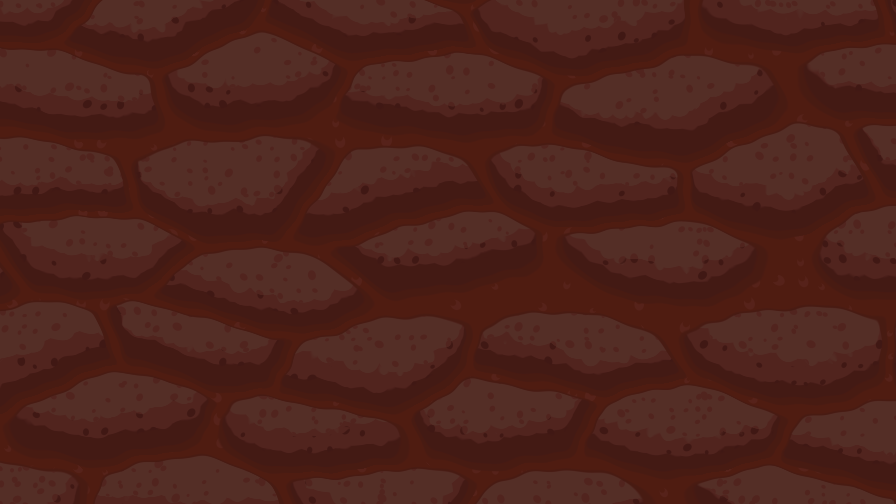
Write a WebGL 2 fragment shader that draws this texture.

```glsl
#version 300 es
precision highp float;

uniform vec2 u_resolution;
out vec4 fragColor;

const vec3 GROUND = vec3(0.310, 0.110, 0.068);
const vec3 GROUND_SHADE = vec3(0.284, 0.104, 0.070);
const vec3 PEBBLE = vec3(0.338, 0.135, 0.100);
const vec3 STONE_DARK = vec3(0.262, 0.100, 0.080);
const vec3 STONE_MID = vec3(0.318, 0.140, 0.118);
const vec3 STONE_LIGHT = vec3(0.330, 0.180, 0.150);
const vec3 PIT = vec3(0.250, 0.095, 0.078);

const vec2 STONE_CELL = vec2(0.385, 0.168);
const float JITTER = 0.56;
const float GAP = 0.014;
const float ROUNDING = 0.014;
const float SHADE_WIDTH = 0.007;
const float UNDERSIDE = 0.036;
const float LIT_EDGE = 0.066;
const float PIT_CELL = 0.034;
const float PEBBLE_CELL = 0.046;

vec2 hash2(vec2 p) {
  vec3 h = fract(p.xyx * vec3(0.1031, 0.1030, 0.0973));
  h += dot(h, h.yzx + 33.33);
  return fract((h.xx + h.yz) * h.zy);
}

float smoothMax(float a, float b) {
  float h = max(ROUNDING - abs(a - b), 0.0) / ROUNDING;
  return max(a, b) + h * h * ROUNDING * 0.25;
}

float cover(float d) {
  float pixel = 0.8 / u_resolution.y;
  return 1.0 - smoothstep(-pixel, pixel, d);
}

// Staggered, jittered stone centres in cell units
vec2 stoneCentre(vec2 id) {
  vec2 stagger = vec2(0.5 * mod(id.y, 2.0), 0.0);
  return id + 0.5 + stagger + JITTER * (hash2(id + 17.0) - 0.5);
}

vec2 nearestStone(vec2 q) {
  vec2 base = floor(q), best = base;
  float closest = 1e5;
  for (int y = -2; y <= 2; y++)
    for (int x = -2; x <= 2; x++) {
      vec2 id = base + vec2(x, y);
      vec2 r = q - stoneCentre(id);
      float d = dot(r, r);
      if (d < closest) { closest = d; best = id; }
    }
  return best;
}

// Inset cellular polygon cut by an oval, in canvas units
float stoneDistance(vec2 p, vec2 id) {
  vec2 q = p / STONE_CELL, c = stoneCentre(id);
  vec2 radii = mix(vec2(0.40, 0.48), vec2(0.66, 0.64), sqrt(hash2(id + 51.0)));
  float d = (length((q - c) / radii) - 1.0) * 0.08;
  for (int y = -2; y <= 2; y++)
    for (int x = -2; x <= 2; x++) {
      if (x == 0 && y == 0) continue;
      vec2 other = stoneCentre(id + vec2(x, y));
      vec2 n = normalize(other - c);
      float side = dot(q - 0.5 * (c + other), n) / length(n / STONE_CELL);
      d = smoothMax(d, side + GAP);
    }
  return d;
}

// Distance to the nearest cellular feature point
float cellular(vec2 p) {
  vec2 base = floor(p);
  float d = 2.0;
  for (int y = -1; y <= 1; y++)
    for (int x = -1; x <= 1; x++) {
      vec2 id = base + vec2(x, y);
      d = min(d, length(p - id - hash2(id)));
    }
  return d;
}

// Scattered ovals; a positive bite hollows them into crescents
float spots(vec2 p, float size, float density, float bite) {
  vec2 id = floor(p / size);
  vec2 a = hash2(id + 83.0), b = hash2(id + 131.0);
  if (b.x > density) return size;
  vec2 r = fract(p / size) - 0.32 - 0.36 * a;
  float tilt = (b.y - 0.5) * 2.5;
  r = mat2(cos(tilt), sin(tilt), -sin(tilt), cos(tilt)) * r;
  r.x *= 1.25;
  float radius = mix(0.13, 0.29, a.y);
  float d = length(r) - radius;
  float hollow = radius * bite - length(r - vec2(0.0, radius * 0.8));
  return (bite > 0.0 ? max(d, hollow) : d) * size;
}

void main() {
  vec2 uv = gl_FragCoord.xy / u_resolution.y;

  // Layered sines tilt the stones and chip their outlines
  vec2 p = uv + vec2(3.1, 2.3);
  p.y += 0.020 * sin(p.x * 7.0 + p.y * 5.0) + 0.003 * sin(p.x * 41.0 + p.y * 23.0);
  p += 0.0016 * sin(p.yx * vec2(107.0, 89.0) + p * 61.0);

  vec2 id = nearestStone(p / STONE_CELL);
  vec2 trait = hash2(id + 7.0);
  vec2 local = p - stoneCentre(id) * STONE_CELL;
  float chips = cellular(uv * vec2(32.0, 46.0)) - 0.45;

  // Facets follow the lower outline
  float body = stoneDistance(p, id);
  float drop = UNDERSIDE * mix(0.7, 1.3, trait.x) + 0.010 * chips;
  float face = max(body, stoneDistance(p - vec2(0.012 * (trait.y - 0.5), drop), id));
  float rise = LIT_EDGE * mix(0.8, 1.2, trait.y) + 0.022 * chips;
  rise += (trait.x - 0.5) * 0.20 * local.x;
  float lit = max(body, stoneDistance(p - vec2(0.0, rise), id));
  float shade = stoneDistance(p + vec2(-0.004, 0.007), id) - SHADE_WIDTH;

  // Ground with pebbles and contact shade
  vec3 color = GROUND;
  float patchy = sin(uv.x * 13.0 + 2.0 * sin(uv.y * 9.0)) * 0.15;
  float pebbles = spots(uv, PEBBLE_CELL, 0.40 + patchy, 0.75);
  color = mix(color, PEBBLE, cover(pebbles));
  color = mix(color, GROUND_SHADE, cover(min(shade, body - 0.003)));

  // Stone facets and pits
  float pits = spots(uv + 0.011, PIT_CELL, 0.42, 0.0);
  float flecks = spots(uv * vec2(1.0, 1.15) + 0.37, PIT_CELL * 0.8, 0.28, 0.0);
  vec3 stone = mix(STONE_DARK, STONE_MID, cover(face));
  float deepPits = max(max(pits, face - 0.004), -face - 0.032);
  stone = mix(stone, STONE_LIGHT, cover(lit));
  stone = mix(stone, STONE_MID, cover(max(min(flecks, pits), lit)));
  stone = mix(stone, PIT, cover(max(deepPits, -lit)));
  color = mix(color, stone, cover(body));

  fragColor = vec4(color, 1.0);
}
```
